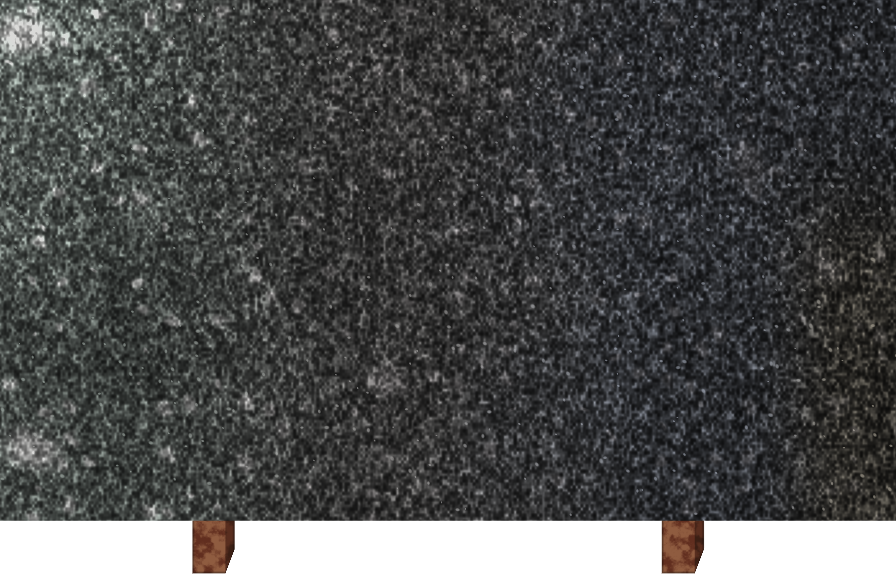
Write a Shadertoy shader that draws this texture.

```glsl
// Dark speckled granite slab resting on two small wooden blocks before a white wall.

// Lengths are fractions of the canvas height.
const float SLAB_BOTTOM = 0.099;
const float SLAB_MEDIAN = 0.198;      // middle brightness of the stone
const float FINE_FREQ = 205.0;
const float COARSE_FREQ = 120.0;
const float FINE_CONTRAST = 1.35;
const float COARSE_CONTRAST = 1.05;
const float CLOUD_CONTRAST = 0.45;

const vec3 WALL = vec3(1.0);
const vec3 GREEN_TINT = vec3(0.96, 1.03, 0.99);
const vec3 NEUTRAL_TINT = vec3(1.01, 1.0, 0.99);
const vec3 BLUE_TINT = vec3(0.95, 0.99, 1.07);
const vec3 WARM_TINT = vec3(1.05, 1.01, 0.92);
const vec3 FLAKE_TINT = vec3(1.03, 0.99, 1.0);

const vec3 WOOD_LIGHT = vec3(0.56, 0.36, 0.25);
const vec3 WOOD_DARK = vec3(0.38, 0.18, 0.12);
const vec3 WOOD_SIDE = vec3(0.29, 0.15, 0.10);
const float BLOCK_FIRST = 0.333;
const float BLOCK_SPACING = 0.812;
const float BLOCK_BOTTOM = 0.008;
const float FRONT_WIDTH = 0.057;
const float SIDE_WIDTH = 0.016;
const float SIDE_RISE = 0.042;

float hash(vec2 p) {
    vec3 q = fract(p.xyx * 0.1031);
    q += dot(q, q.yzx + 33.33);
    return fract((q.x + q.y) * q.z);
}

float noise(vec2 p) {
    vec2 cell = floor(p), f = fract(p);
    f = f * f * (3.0 - 2.0 * f);
    return mix(mix(hash(cell), hash(cell + vec2(1, 0)), f.x),
               mix(hash(cell + vec2(0, 1)), hash(cell + 1.0), f.x), f.y);
}

float fbm(vec2 p) {
    float sum = 0.0, weight = 0.5;
    for (int i = 0; i < 4; i++) {
        sum += weight * noise(p);
        p = p * 2.03 + 17.0;
        weight *= 0.5;
    }
    return sum / 0.9375;
}

// Soft ellipses, one per occupied grid cell, mostly leaning down to the right.
float scatter(vec2 p, float freq, float chance, float stretch) {
    vec2 q = p * freq, home = floor(q);
    float cover = 0.0;
    for (int y = -1; y <= 1; y++)
    for (int x = -1; x <= 1; x++) {
        vec2 cell = home + vec2(x, y);
        vec2 centre = cell + 0.2 + 0.6 * vec2(hash(cell + 31.0), hash(cell + 57.0));
        float angle = mix(-1.5, 0.1, hash(cell + 83.0));
        float radius = mix(0.14, 0.42, hash(cell + 109.0));
        vec2 along = vec2(cos(angle), sin(angle)), d = q - centre;
        float dist = length(vec2(dot(d, along) / stretch, dot(d, vec2(-along.y, along.x))));
        float blob = 1.0 - smoothstep(0.3 * radius, radius, dist);
        cover = max(cover, blob * step(hash(cell + 7.0), chance));
    }
    return cover;
}

vec3 granite(vec2 p, float aspect) {
    float across = p.x / aspect;

    // Light falls off from the left, brightest in the upper left corner.
    float shade = mix(0.25, -0.27, across);
    shade += 0.38 * exp(-9.0 * dot(p - vec2(0, 1), p - vec2(0, 1)));
    shade += CLOUD_CONTRAST * (fbm(p * 5.0 + 3.0) - 0.5);

    // Crystal grain, slightly taller than wide.
    float grain = FINE_CONTRAST * (noise(p * FINE_FREQ * vec2(1.1, 0.9)) - 0.5);
    grain += COARSE_CONTRAST * (noise(p * COARSE_FREQ * vec2(1.15, 0.85) + 41.0) - 0.5);
    grain *= mix(0.85, 1.1, across);

    // Pale mineral flakes with ragged rims, and tiny glints.
    vec2 ragged = p + 0.012 * (vec2(noise(p * 70.0), noise(p * 70.0 + 19.0)) - 0.5);
    float flakes = max(0.6 * scatter(ragged, 22.0, 0.28, 1.3),
                       0.65 * scatter(ragged + 5.0, 8.0, 0.09, 1.5));
    flakes *= mix(1.0, 0.7, across);
    float glints = scatter(p + 2.0, 95.0, 0.035, 1.4);

    float light = SLAB_MEDIAN * exp(shade + grain * (1.0 - 0.35 * flakes) + flakes);
    light = mix(light, 0.68, 0.6 * glints);

    // Slow drift of hue: green left, blue right, warm in the lower right.
    vec3 tint = mix(GREEN_TINT, NEUTRAL_TINT, smoothstep(0.1, 0.45, across));
    tint = mix(tint, BLUE_TINT, smoothstep(0.5, 0.75, across + 0.3 * (fbm(p * 3.0) - 0.5)));
    tint = mix(tint, WARM_TINT, smoothstep(0.83, 0.95, across) * (1.0 - smoothstep(0.5, 0.8, p.y)));
    tint = mix(tint, FLAKE_TINT, flakes);
    return min(light, 0.85) * tint;
}

// Front face and bevelled right side of one block; q starts at its lower left.
vec3 addBlock(vec3 color, vec2 q, vec2 p, float px) {
    float right = FRONT_WIDTH + SIDE_WIDTH;
    float slope = (q.x - FRONT_WIDTH) * SIDE_RISE / SIDE_WIDTH;
    float edge = min(min(q.x, right - q.x), q.y - max(slope, 0.0));
    float mottle = smoothstep(0.3, 0.65, fbm(p * 75.0));
    vec3 wood = mix(WOOD_DARK, WOOD_LIGHT, mottle);
    wood = mix(wood, WOOD_SIDE * (0.8 + 0.4 * mottle), smoothstep(-px, px, q.x - FRONT_WIDTH));
    wood *= mix(0.6, 1.0, smoothstep(0.0, 0.005, edge));
    return mix(color, wood, smoothstep(-px, px, edge));
}

void mainImage(out vec4 fragColor, in vec2 fragCoord) {
    vec2 p = fragCoord / iResolution.y;
    float px = 0.7 / iResolution.y;
    vec3 color = WALL;
    for (int i = 0; i < 2; i++) {
        vec2 corner = vec2(BLOCK_FIRST + float(i) * BLOCK_SPACING, BLOCK_BOTTOM);
        color = addBlock(color, p - corner, p, px);
    }
    float slab = smoothstep(-px, px, p.y - SLAB_BOTTOM);
    color = mix(color, granite(p, iResolution.x / iResolution.y), slab);
    fragColor = vec4(color, 1.0);
}
```
